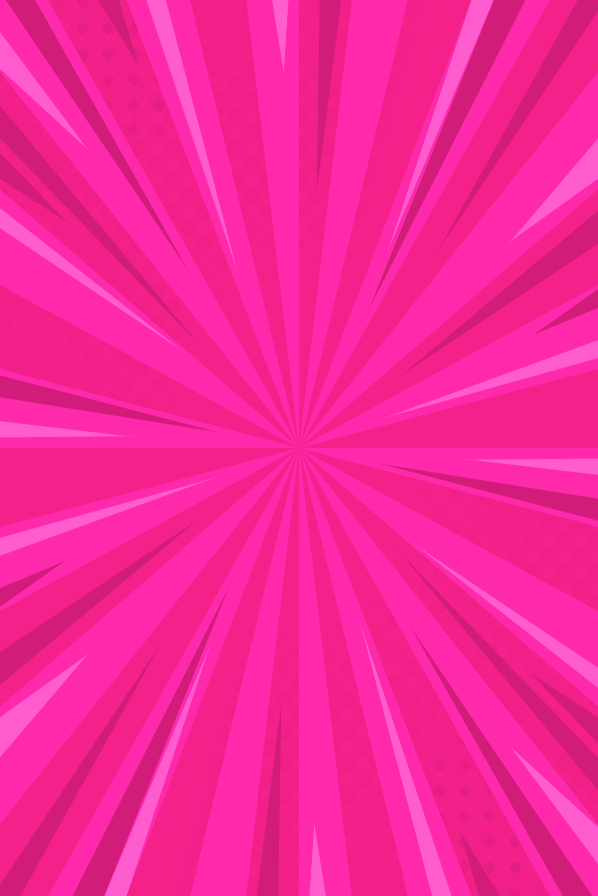
Write a Shadertoy shader that draws this background.

```glsl
const vec3 ROSE = vec3(0.96, 0.13, 0.54);
const vec3 PINK = vec3(1.00, 0.16, 0.67);
const vec3 PALE = vec3(1.00, 0.36, 0.81);
const vec3 PLUM = vec3(0.82, 0.11, 0.48);

// Spikes: tip x, tip y, heading in degrees, half-width growth per length
const vec4 PALE_SPIKES[8] = vec4[8](
    vec4(-0.707, 0.667, 143.4, 0.09),
    vec4(-0.395, 0.219, 154.1, 0.03),
    vec4(-0.570, 0.026, 177.9, 0.042),
    vec4(-0.207, 0.396, 114.1, 0.045),
    vec4(-0.051, 0.839,  94.0, 0.17),
    vec4( 0.297, 0.440,  60.6, 0.05),
    vec4( 0.707, 0.461,  31.8, 0.11),
    vec4( 0.289, 0.068,  12.1, 0.027));

const vec4 PLUM_SPIKES[10] = vec4[10](
    vec4(-0.375, 0.401, 132.8, 0.044),
    vec4(-0.539, 0.857, 123.3, 0.17),
    vec4(-0.336, 0.232, 143.3, 0.035),
    vec4(-0.777, 0.505, 151.1, 0.10),
    vec4(-0.277, 0.036, 172.0, 0.033),
    vec4( 0.059, 0.570,  83.9, 0.083),
    vec4( 0.234, 0.310,  55.8, 0.052),
    vec4( 0.465, 0.440,  47.6, 0.045),
    vec4( 0.340, 0.161,  26.6, 0.045),
    vec4( 0.785, 0.253,  20.4, 0.085));

// Coverage of a region whose signed distance is negative inside
float cover(float dist, float pixel) {
    return 1.0 - smoothstep(-0.5 * pixel, 0.5 * pixel, dist);
}

// Wedge that opens outward from its tip
float spikeDistance(vec2 p, vec4 spike) {
    float heading = radians(spike.z);
    vec2 axis = vec2(cos(heading), sin(heading));
    vec2 q = p - spike.xy;
    float along = dot(q, axis);
    float across = axis.x * q.y - axis.y * q.x;
    return abs(across) - spike.w * along;
}

void mainImage(out vec4 fragColor, in vec2 fragCoord) {
    // Stretched coordinates, with the lower half turned onto the upper
    vec2 p = 2.0 * fragCoord / iResolution.xy - 1.0;
    if (p.y < 0.0) p = -p;
    float pixel = 2.0 / iResolution.x;
    float radius = length(p);
    float angle = atan(p.y, p.x);

    // Alternating rays of ten degrees
    float ray = cover(-sin(18.0 * angle) * radius / 18.0, pixel);
    vec3 color = mix(PINK, ROSE, ray);

    // Faint halftone in the rays on one side, shrinking toward the centre
    vec2 c = p * vec2(1.0, iResolution.y / iResolution.x);
    vec2 cell = fract(vec2(c.x + c.y, c.y - c.x) / 0.105) - 0.5;
    float dotRadius = 0.46 * smoothstep(0.15, 0.75, radius);
    float halftone = cover(length(cell) - dotRadius, pixel / 0.074);
    float side = smoothstep(1.0, 1.4, angle) * smoothstep(0.25, 0.6, radius);
    color = mix(color, vec3(0.93, 0.12, 0.53), 0.6 * halftone * side * ray);

    // Small diamonds near the far corner of the halftone
    vec2 fine = abs(fract(c / 0.085) - 0.5);
    float diamond = cover(fine.x + fine.y - 0.27, pixel / 0.06);
    float corner = 1.0 - smoothstep(0.15, 0.32, length(p - vec2(-0.6, 0.88)));
    color = mix(color, PLUM, 0.35 * diamond * corner * ray);

    // Dark and bright speed lines
    for (int i = 0; i < PLUM_SPIKES.length(); i++)
        color = mix(color, PLUM, cover(spikeDistance(p, PLUM_SPIKES[i]), pixel));
    for (int i = 0; i < PALE_SPIKES.length(); i++)
        color = mix(color, PALE, cover(spikeDistance(p, PALE_SPIKES[i]), pixel));

    fragColor = vec4(color, 1.0);
}
```
